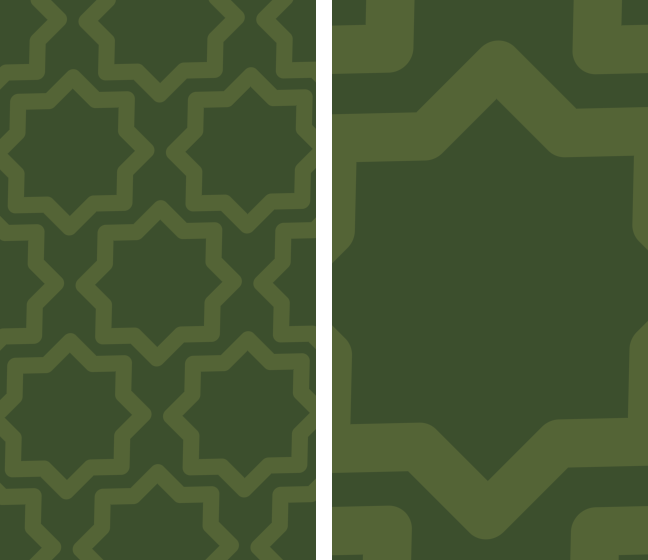
Left, the full canvas; right, a detail of the centre.
A Shadertoy shader for this pattern:

```glsl
// Staggered rows of outlined eight-pointed stars, olive on dark green, slightly skewed.

const vec3 GROUND = vec3(0.237, 0.308, 0.177);
const vec3 OLIVE = vec3(0.330, 0.393, 0.212);

// All lengths are fractions of the canvas width.
const vec2 PITCH = vec2(0.5625, 0.8352);       // one star plus its staggered partner
const vec2 CENTER = vec2(0.0023, -0.0105);
const vec2 BOX_HALF = vec2(0.1718, 0.1637);    // upright square of the star
const float DIAMOND_RADIUS = 0.2375;           // turned square of the star
const float LINE_HALF = 0.0255;
const float LATTICE_SKEW = 0.011;
const float STAR_SKEW = 0.012;

// Undo a symmetric shear.
vec2 unskew(vec2 p, float amount) {
    return p - amount * p.yx;
}

float segmentDistance(vec2 p, vec2 a, vec2 b) {
    vec2 ab = b - a;
    float t = clamp(dot(p - a, ab) / dot(ab, ab), 0.0, 1.0);
    return length(p - a - ab * t);
}

// Distance to the outline of a box merged with a diamond, folded to one quadrant.
float starOutline(vec2 p, vec2 box, float radius) {
    p = abs(p);
    vec2 upperNotch = vec2(radius - box.y, box.y);
    vec2 sideNotch = vec2(box.x, radius - box.x);
    float tips = min(segmentDistance(p, vec2(0.0, radius), upperNotch),
                     segmentDistance(p, sideNotch, vec2(radius, 0.0)));
    float corner = min(segmentDistance(p, upperNotch, box),
                       segmentDistance(p, box, sideNotch));
    return min(tips, corner);
}

// Distance to the star outline in the nearest cell of a rectangular grid.
float starGrid(vec2 p, vec2 pitch) {
    vec2 local = (fract(p / pitch + 0.5) - 0.5) * pitch;
    return starOutline(unskew(local, STAR_SKEW), BOX_HALF, DIAMOND_RADIUS);
}

void mainImage(out vec4 fragColor, in vec2 fragCoord) {
    float pixel = 1.0 / iResolution.x;
    vec2 p = (fragCoord - 0.5 * iResolution.xy) * pixel - CENTER;
    p = unskew(p, LATTICE_SKEW);

    // Two interleaved grids form the staggered rows.
    float outline = min(starGrid(p, PITCH), starGrid(p - 0.5 * PITCH, PITCH));

    // Round-jointed stroke with a soft edge.
    float stroke = 1.0 - smoothstep(-0.75 * pixel, 0.75 * pixel, outline - LINE_HALF);
    fragColor = vec4(mix(GROUND, OLIVE, stroke), 1.0);
}
```
